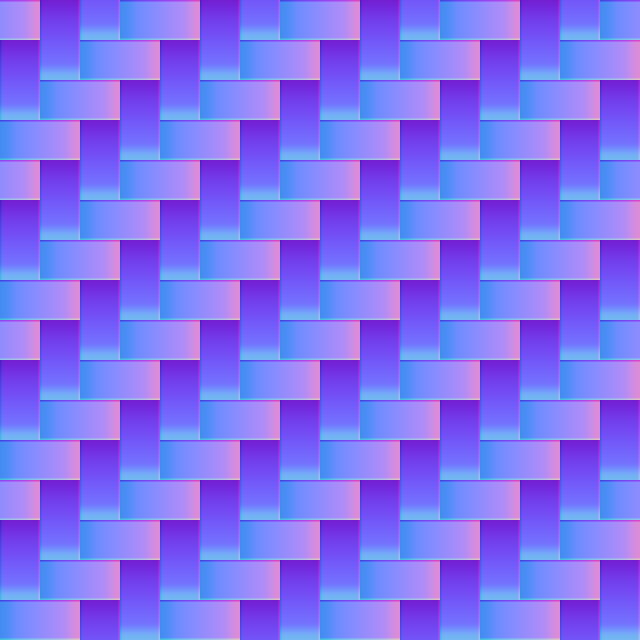
Reproduce this texture map procedurally as a Shadertoy shader.

```glsl
const float CELLS = 16.0;      // strip widths across the canvas
const float LINE_WIDTH = 0.055; // bevel width in strip widths
const int SAMPLES = 2;

// Slope along a strip: straight ramp with a bent head and tail
float rampSlope(float t, float start, float end, float head, float tail) {
    return mix(start, end, t)
         + head * (1.0 - smoothstep(0.05, 0.25, t))
         + tail * smoothstep(0.78, 0.96, t);
}

// Slope of the rounded long sides, across the strip
float sideBevel(float across, float width, float low, float high) {
    float lowSide = 1.0 - smoothstep(0.4 * width, width, across);
    float highSide = 1.0 - smoothstep(0.4 * width, width, 1.0 - across);
    return high * highSide - low * lowSide;
}

vec3 encodeNormal(vec2 slope) {
    float z = sqrt(max(1.0 - dot(slope, slope), 0.0));
    return 0.5 + 0.5 * vec3(slope, z);
}

// Strips two cells long, stepping diagonally every four cells
vec3 herringbone(vec2 p, float lineWidth) {
    vec2 cell = floor(p);
    vec2 local = p - cell;
    float phase = mod(cell.x - cell.y, 4.0);
    vec2 slope;
    if (phase < 1.5) {
        // Horizontal strip, measured from its left end
        float along = 0.5 * (phase + local.x);
        slope.x = rampSlope(along, -0.33, 0.57, -0.15, 0.17);
        slope.y = 0.1 + sideBevel(1.0 - local.y, lineWidth, 0.55, 0.42);
    } else {
        // Vertical strip, measured from its top end
        float along = 0.5 * (phase - 1.0 - local.y);
        slope.x = -0.1 + sideBevel(local.x, lineWidth, 0.3, 0.48);
        slope.y = rampSlope(along, -0.72, 0.06, -0.04, 0.38);
    }
    return encodeNormal(slope);
}

void mainImage(out vec4 fragColor, in vec2 fragCoord) {
    // Average a small grid of samples to smooth the joints
    vec3 color = vec3(0.0);
    for (int j = 0; j < SAMPLES; j++) {
        for (int i = 0; i < SAMPLES; i++) {
            vec2 offset = (vec2(i, j) + 0.5) / float(SAMPLES) - 0.5;
            vec2 uv = (fragCoord + offset) / iResolution.xy;
            color += herringbone(uv * CELLS, LINE_WIDTH);
        }
    }
    fragColor = vec4(color / float(SAMPLES * SAMPLES), 1.0);
}
```
